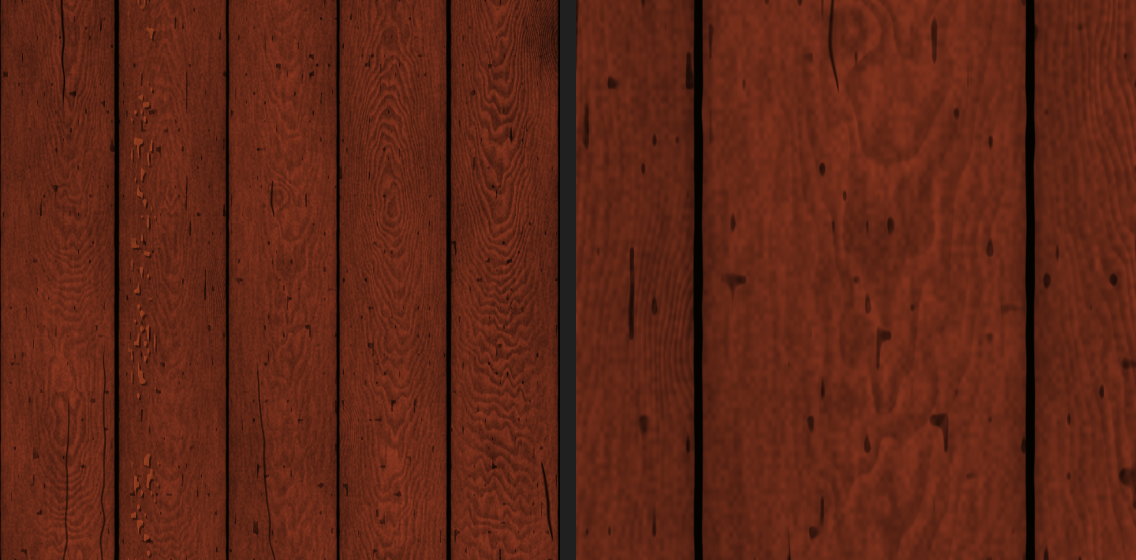
Left: the whole. Right: its middle third, enlarged.
Write a WebGL 1 fragment shader that draws this texture.

```glsl
precision highp float;
// Five red-stained wooden planks with cathedral grain, knots, cracks and flaking stain.
uniform vec2 u_resolution;

// Layout, in canvas units
const float FIRST_SEAM = 0.2085;
const float PLANK_PITCH = 0.1976;
const float WIDE_GAP = 0.0040;    // half widths
const float NARROW_GAP = 0.0025;

// Colours
const vec3 STAIN = vec3(1.0, 0.393, 0.225);
const vec3 GAP_COLOR = vec3(0.02, 0.01, 0.0);
const vec3 FLAKE_COLOR = vec3(0.64, 0.27, 0.13);
const float BASE_TONE = 0.385;

// Grain
const float RING_DENSITY = 220.0;
const float RING_CONTRAST = 0.13;
const float BLOTCH = 0.13;
const float FIBRE = 0.075;
const float SPECKLE = 0.085;

// Each plank: heart x, heart y, slope of the cut, grain strength
const vec4 PLANK_A = vec4(0.125, 1.15, 0.13, 0.65);
const vec4 PLANK_B = vec4(0.302, 0.64, 0.14, 0.40);
const vec4 PLANK_C = vec4(0.517, 1.20, 0.12, 0.60);
const vec4 PLANK_D = vec4(0.700, 0.62, 0.16, 0.90);
const vec4 PLANK_E = vec4(0.893, 1.10, 0.17, 1.00);

// Knots: x, y, size
const vec3 BIG_KNOT = vec3(0.986, 0.922, 0.040);
const vec3 EDGE_KNOT_B = vec3(0.404, 0.470, 0.036);
const vec3 EDGE_KNOT_D = vec3(0.612, 0.235, 0.030);
const vec3 PIN_KNOT_B = vec3(0.302, 0.645, 0.016);
const vec3 PIN_KNOT_C = vec3(0.501, 0.653, 0.018);

float hash(vec2 p) {
  vec3 q = fract(p.xyx * 0.1031);
  q += dot(q, q.yzx + 33.33);
  return fract((q.x + q.y) * q.z);
}

float noise(vec2 p) {
  vec2 i = floor(p), f = fract(p);
  f = f * f * (3.0 - 2.0 * f);
  return mix(mix(hash(i), hash(i + vec2(1, 0)), f.x),
             mix(hash(i + vec2(0, 1)), hash(i + vec2(1, 1)), f.x), f.y);
}

float fbm(vec2 p) {
  float sum = 0.0, amp = 0.5;
  for (int i = 0; i < 4; i++) {
    sum += amp * noise(p);
    p = p * 2.03 + 17.0;
    amp *= 0.5;
  }
  return sum / 0.9375;
}

float plankIndex(float x) {
  return clamp(floor((x - FIRST_SEAM) / PLANK_PITCH) + 1.0, 0.0, 4.0);
}

vec4 plankStyle(float k) {
  return k < 0.5 ? PLANK_A : k < 1.5 ? PLANK_B : k < 2.5 ? PLANK_C : k < 3.5 ? PLANK_D : PLANK_E;
}

// Soft bump that bends the rings, kept within its own plank
float knot(vec2 p, vec3 k) {
  vec2 d = (p - k.xy) * vec2(1.0, 0.65) / k.z;
  float samePlank = 1.0 - step(0.5, abs(plankIndex(p.x) - plankIndex(k.x)));
  return samePlank * exp(-dot(d, d));
}

// Wandering split that tapers at both ends
float crack(vec2 p, vec2 a, vec2 b, float width, float px) {
  float t = clamp((p.y - a.y) / (b.y - a.y), 0.0, 1.0);
  float taper = 4.0 * t * (1.0 - t);
  float x = mix(a.x, b.x, t) + 0.007 * (noise(vec2(a.x * 90.0, p.y * 28.0)) - 0.5);
  return smoothstep(0.0, 0.3, taper) * (1.0 - smoothstep(0.0, width * taper + px, abs(p.x - x)));
}

float flakes(vec2 p) {
  float worn = exp(-pow((p.x - 0.254) / 0.027, 2.0)) * smoothstep(0.2, 0.6, noise(p * vec2(28.0, 9.0)));
  float cut = mix(0.98, 0.66, worn);
  return smoothstep(cut, cut + 0.14, noise(p * vec2(170.0, 75.0)));
}

void main() {
  vec2 p = gl_FragCoord.xy / u_resolution;
  float px = 1.0 / u_resolution.x;
  float k = plankIndex(p.x);
  vec4 style = plankStyle(k);
  vec2 q = p + vec2(0.0, 7.3 * k);

  // Growth rings of a log cut at a slant
  float dx = p.x - style.x + 0.018 * (noise(q * vec2(3.0, 6.0)) - 0.5);
  float depth = 0.02 + style.z * abs(p.y - style.y) + 0.035 * (noise(q * vec2(9.0, 5.0)) - 0.5);
  float ring = RING_DENSITY * length(vec2(dx, depth)) + 1.3 * noise(q * vec2(85.0, 32.0));
  float smallKnots = knot(p, EDGE_KNOT_B) + knot(p, EDGE_KNOT_D);
  float pinKnots = knot(p, PIN_KNOT_B) + knot(p, PIN_KNOT_C);
  float bigKnot = knot(p, BIG_KNOT);
  ring += 6.0 * bigKnot + 4.5 * smallKnots + 2.5 * pinKnots;
  float t = fract(ring);
  float latewood = smoothstep(0.1, 0.65, t) * (1.0 - smoothstep(0.8, 1.0, t));
  float heart = exp(-pow(dx / mix(0.03, 0.065, style.w), 2.0));
  float visible = clamp(heart * style.w + 0.12 + 0.6 * (smallKnots + pinKnots + bigKnot), 0.0, 1.0);
  visible *= 0.55 + 0.6 * noise(q * vec2(14.0, 7.0));

  // Stain tone
  float tone = BASE_TONE + 0.035 * heart + 0.025 * (0.5 - p.y);
  tone += RING_CONTRAST * visible * (0.42 - latewood) - 0.11 * bigKnot;
  tone += BLOTCH * (fbm(q * vec2(10.0, 5.0)) - 0.5);
  tone += FIBRE * (noise(q * vec2(230.0, 32.0)) - 0.5);
  tone += SPECKLE * (noise(q * vec2(390.0, 270.0)) - 0.5);
  tone -= 0.2 * smoothstep(0.88, 0.97, noise(q * vec2(150.0, 60.0) + 31.0));
  vec3 color = STAIN * tone;

  // Flaked stain with a dark lower edge
  color *= 1.0 - 0.45 * flakes(p + vec2(-0.003, 0.004));
  color = mix(color, FLAKE_COLOR, 0.75 * flakes(p));

  // Splits
  float split = crack(p, vec2(0.109, 1.15), vec2(0.115, 0.80), 0.0018, px);
  split = max(split, 0.7 * crack(p, vec2(0.124, 0.30), vec2(0.111, -0.2), 0.0014, px));
  split = max(split, 0.7 * crack(p, vec2(0.188, 0.40), vec2(0.179, -0.2), 0.0014, px));
  split = max(split, 0.7 * crack(p, vec2(0.456, 0.36), vec2(0.492, -0.05), 0.0014, px));
  split = max(split, crack(p, vec2(0.967, 0.18), vec2(0.988, 0.03), 0.0035, px));
  split = max(split, 0.8 * crack(p, vec2(0.489, 0.68), vec2(0.487, 0.61), 0.0015, px));
  color = mix(color, GAP_COLOR, 0.85 * split);

  // Gaps between planks, with shaded lips
  float gap = p.x - NARROW_GAP * 0.5;
  for (int i = 0; i < 5; i++) {
    float n = float(i);
    float halfWidth = mod(n, 3.0) < 0.5 ? WIDE_GAP : NARROW_GAP;
    gap = min(gap, abs(p.x - FIRST_SEAM - n * PLANK_PITCH) - halfWidth);
  }
  gap += 0.0008 * (noise(vec2(k, p.y * 60.0)) - 0.5);
  color *= 1.0 - 0.22 * exp(-max(gap, 0.0) / 0.006);
  color = mix(GAP_COLOR, color, smoothstep(-px, px, gap));
  gl_FragColor = vec4(color, 1.0);
}
```
